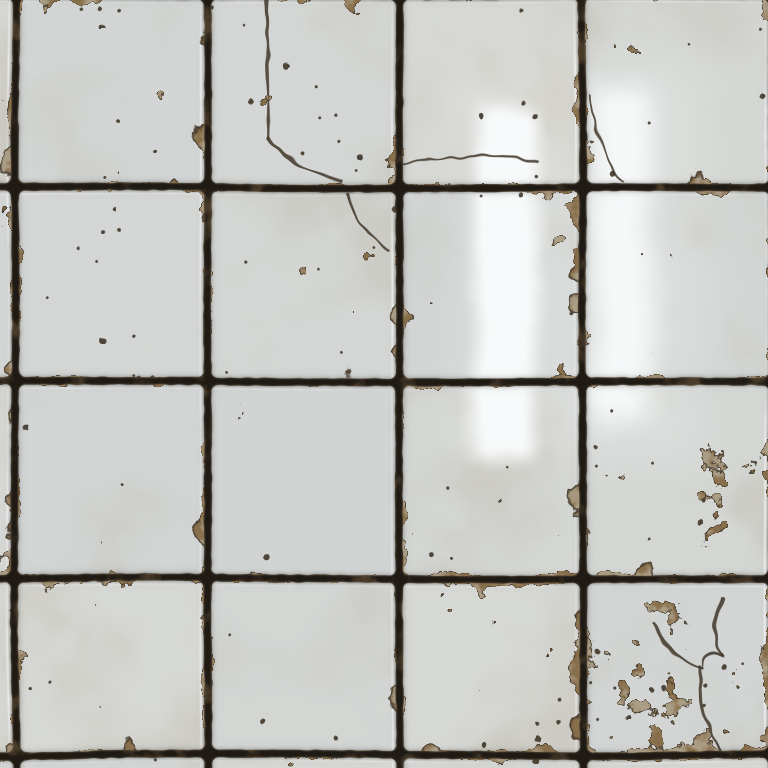
This texture is drawn by a Shadertoy shader. Its source:

```glsl
// Worn white glazed wall tiles, set in uneven rows with dark, dirty grout.
// Each tile is a rounded box; noise adds chips, specks and stains by tile wear,
// then hairline cracks and soft window reflections are laid over the glaze.

const vec3 GLAZE = vec3(0.83, 0.84, 0.83);
const vec3 STAIN = vec3(0.74, 0.71, 0.66);
const vec3 PALE_CLAY = vec3(0.67, 0.62, 0.53);
const vec3 CLAY = vec3(0.53, 0.43, 0.29);
const vec3 GRIME = vec3(0.25, 0.21, 0.16);
const vec3 SOOT = vec3(0.12, 0.10, 0.08);

// Centres of the uneven grout joints, left to right and bottom to top
const float COLUMNS[6] = float[6](-0.227, 0.020, 0.271, 0.520, 0.758, 1.006);
const float ROWS[6] = float[6](-0.234, 0.017, 0.247, 0.503, 0.756, 1.006);
const float JOINT = 0.0042;   // half width of a joint
const float CORNER = 0.009;

// Crack strokes as start and end points
const int CRACK_COUNT = 9;
const vec4 CRACKS[9] = vec4[9](
    vec4(0.347, 1.00, 0.350, 0.82), vec4(0.350, 0.82, 0.445, 0.765),
    vec4(0.452, 0.746, 0.506, 0.674), vec4(0.768, 0.876, 0.810, 0.763),
    vec4(0.940, 0.220, 0.940, 0.147), vec4(0.940, 0.147, 0.915, 0.130),
    vec4(0.850, 0.187, 0.915, 0.130), vec4(0.912, 0.132, 0.940, 0.020),
    vec4(0.700, 0.790, 0.523, 0.785));

vec2 hash2(vec2 p) {
    vec3 q = fract(vec3(p.xyx) * vec3(0.1031, 0.1030, 0.0973));
    q += dot(q, q.yzx + 33.33);
    return fract((q.xx + q.yz) * q.zy);
}

float noise(vec2 p) {
    vec2 i = floor(p), f = fract(p);
    f = f * f * (3.0 - 2.0 * f);
    return mix(mix(hash2(i).x, hash2(i + vec2(1, 0)).x, f.x),
               mix(hash2(i + vec2(0, 1)).x, hash2(i + 1.0).x, f.x), f.y);
}

float fbm(vec2 p) {
    float sum = 0.0, gain = 0.533;
    for (int i = 0; i < 4; i++) {
        sum += gain * noise(p);
        p = mat2(1.6, 1.2, -1.2, 1.6) * p + 17.0;
        gain *= 0.5;
    }
    return sum;
}

float roundBox(vec2 p, vec2 halfSize, float r) {
    vec2 q = abs(p) - halfSize + r;
    return length(max(q, 0.0)) + min(max(q.x, q.y), 0.0) - r;
}

// Soft rectangle of light between two corners
float glow(vec2 p, vec2 lo, vec2 hi, float soft) {
    vec2 s = smoothstep(lo - soft, lo + soft, p) * (1.0 - smoothstep(hi - soft, hi + soft, p));
    return s.x * s.y;
}

// Jagged, tapering stroke with a slight bow
float crack(vec2 p, vec2 a, vec2 b, float bend, float width, float px) {
    vec2 ab = b - a;
    float t = clamp(dot(p - a, ab) / dot(ab, ab), 0.0, 1.0);
    float bow = bend * 4.0 * t * (1.0 - t) + (noise(p * 70.0) - 0.5) * 0.006;
    float d = length(p - a - ab * t - normalize(vec2(-ab.y, ab.x)) * bow);
    return 1.0 - smoothstep(0.0, px, d - width * (0.3 + noise(p * 45.0)) * (1.0 - 0.6 * t));
}

// Positive where the glaze has broken off, mostly along the tile edge
float chipField(vec2 p, vec2 local, vec2 halfSize, vec2 id, float inside, float wear) {
    float grain = fbm(p * 48.0 + id * 7.0);
    float f = 0.6 * grain + 0.4 * noise(p * 15.0 + id * 3.0)
            + 0.22 * exp(-max(inside, 0.0) / 0.007) + 0.1 * wear - 0.83;
    for (int i = 0; i < 4; i++) {
        vec2 h = hash2(id * 9.0 + float(i) * 3.7);
        float along = h.x * 2.0 - 1.0;
        vec2 at = halfSize * (i < 3 ? vec2(1.0, along) : vec2(along, -1.0));
        float blob = mix(-0.022, 0.017, h.y) - length((local - at) * vec2(1.3, 0.8));
        f = max(f, 5.0 * (blob + (grain - 0.5) * 0.035));
    }
    return f;
}

// Small dark pits, denser in worn areas
float specks(vec2 p, float density, float px) {
    vec2 g = p * 42.0, c = floor(g), h = hash2(c + 51.0);
    vec2 at = 0.25 + 0.5 * hash2(c + 9.0);
    float r = (0.03 + 0.11 * h.y * h.y) * (0.6 + 0.8 * noise(p * 300.0));
    return step(h.x, density) * (1.0 - smoothstep(0.0, px * 42.0, length(fract(g) - at) - r));
}

void mainImage(out vec4 fragColor, in vec2 fragCoord) {
    vec2 p = fragCoord / iResolution.xy;
    float px = 1.5 / min(iResolution.x, iResolution.y);

    // Find the tile under this point
    vec2 q = p + 0.004 * (vec2(noise(p * 5.0), noise(p * 5.0 + 40.0)) - 0.5);
    ivec2 cell = ivec2(0);
    for (int i = 1; i < 5; i++) {
        if (q.x > COLUMNS[i]) cell.x = i;
        if (q.y > ROWS[i]) cell.y = i;
    }
    vec2 lo = vec2(COLUMNS[cell.x], ROWS[cell.y]);
    vec2 hi = vec2(COLUMNS[cell.x + 1], ROWS[cell.y + 1]);
    vec2 id = vec2(cell) + 2.0, h = hash2(id * 5.3);
    vec2 halfSize = 0.5 * (hi - lo) - JOINT, local = q - 0.5 * (lo + hi);
    float inside = -roundBox(local, halfSize, CORNER) - 0.0015 * noise(p * 90.0);
    float wear = 0.6 * h.x * h.x + smoothstep(0.7, 0.85, p.x) * (1.0 - smoothstep(0.2, 0.26, p.y));

    // Glaze with stains and reflections
    vec3 col = GLAZE + (h.y - 0.5) * vec3(0.025, 0.015, 0.005);
    col = mix(col, STAIN, 0.4 * smoothstep(0.5, 0.85, fbm(p * 6.0 + id * 4.0)));
    vec2 r = p + 0.025 * (h - 0.5) + 0.02 * (vec2(fbm(p * 14.0), fbm(p * 14.0 + 9.0)) - 0.5);
    float light = 0.85 * glow(r, vec2(0.62, 0.40), vec2(0.70, 0.87), 0.02)
                + 0.75 * glow(r, vec2(0.775, 0.45), vec2(0.85, 0.89), 0.03)
                + 0.2 * glow(r, vec2(0.60, 0.40), vec2(0.92, 0.92), 0.05);
    col = mix(col, vec3(0.97, 0.98, 0.98), min(light, 1.0));

    // Rounded rim: shade at the edge, gleam on the right and top
    vec2 rim = (halfSize - local - 0.005) / 0.0018;
    float gleam = max(exp(-rim.x * rim.x), 0.6 * exp(-rim.y * rim.y));
    col = mix(col, vec3(0.97), gleam * (0.3 + 0.6 * noise(p * 12.0)));
    col *= 1.0 - 0.25 * exp(-max(inside, 0.0) / 0.0025);

    // Pits, cracks and chips
    float spatter = smoothstep(0.5, 0.8, noise(p * 9.0));
    col = mix(col, GRIME, 0.9 * specks(p, 0.012 + (0.05 + 0.3 * wear) * spatter, px));
    for (int i = 0; i < CRACK_COUNT; i++) {
        float bend = i == 0 ? 0.0 : -0.009, width = i == 3 || i == 8 ? 0.0006 : 0.0017;
        col = mix(col, GRIME, 0.85 * crack(p, CRACKS[i].xy, CRACKS[i].zw, bend, width, px));
    }
    float chip = chipField(p, local, halfSize, id, inside, wear);
    vec3 clay = mix(CLAY, PALE_CLAY, smoothstep(0.35, 0.7, fbm(p * 60.0)));
    clay = mix(GRIME, clay, smoothstep(0.0, 0.03, chip));
    col = mix(col, clay, smoothstep(-4.0 * px, 4.0 * px, chip));

    // Grout, darkest at the core of the joint
    vec3 grout = mix(GRIME, SOOT, smoothstep(0.0, 0.003, -inside));
    grout = mix(grout, CLAY, 0.4 * smoothstep(0.55, 0.8, fbm(p * 30.0)));
    fragColor = vec4(mix(grout, col, smoothstep(-0.5 * px, 0.5 * px, inside)), 1.0);
}
```
